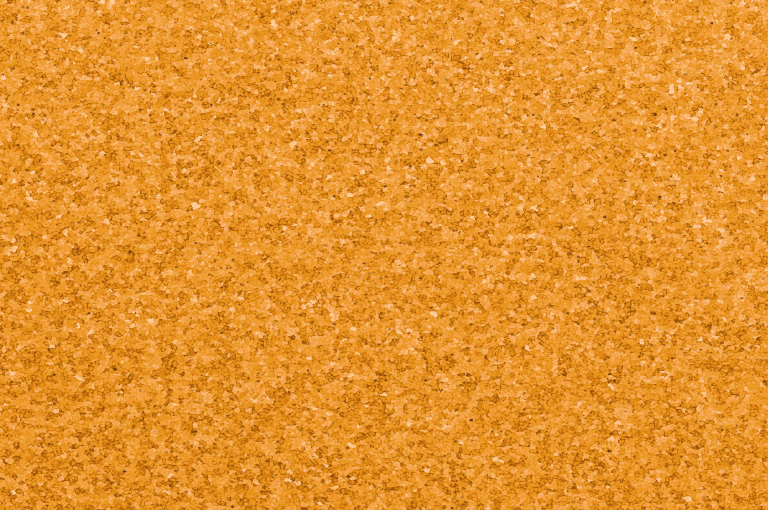
Give the GLSL for this texture, as a WebGL 2 fragment shader.

```glsl
#version 300 es
precision highp float;

uniform vec2 u_resolution;
out vec4 fragColor;

// Three independent random values per lattice cell and layer
vec3 hash3(vec2 cell, int layer) {
    uvec3 v = uvec3(ivec3(ivec2(cell) + 4096, layer));
    v = v * 1664525u + 1013904223u;
    v.x += v.y * v.z;
    v.y += v.z * v.x;
    v.z += v.x * v.y;
    v ^= v >> 16u;
    v.x += v.y * v.z;
    v.y += v.z * v.x;
    v.z += v.x * v.y;
    return vec3(v >> 8u) / 16777216.0;
}

float cornerSlope(vec2 cell, vec2 offset) {
    float angle = 6.2832 * hash3(cell, 7).x;
    return dot(vec2(cos(angle), sin(angle)), offset);
}

float gradientNoise(vec2 p) {
    vec2 i = floor(p), f = p - i;
    vec2 w = f * f * f * (f * (f * 6.0 - 15.0) + 10.0);
    vec2 e = vec2(1.0, 0.0);
    float low = mix(cornerSlope(i, f), cornerSlope(i + e, f - e), w.x);
    float high = mix(cornerSlope(i + e.yx, f - e.yx), cornerSlope(i + 1.0, f - 1.0), w.x);
    return mix(low, high, w.y);
}

// Cork colours, placed by their cumulative share of the surface
vec3 corkColor(float tone) {
    vec3 c = mix(vec3(0.58, 0.31, 0.04), vec3(0.81, 0.47, 0.06), clamp((tone + 0.3) / 0.35, 0.0, 1.0));
    c = mix(c, vec3(0.91, 0.57, 0.09), clamp((tone - 0.05) / 0.20, 0.0, 1.0));
    c = mix(c, vec3(0.94, 0.62, 0.21), clamp((tone - 0.25) / 0.32, 0.0, 1.0));
    c = mix(c, vec3(0.96, 0.66, 0.33), clamp((tone - 0.57) / 0.22, 0.0, 1.0));
    c = mix(c, vec3(0.97, 0.70, 0.42), clamp((tone - 0.79) / 0.13, 0.0, 1.0));
    return mix(c, vec3(0.99, 0.80, 0.61), clamp((tone - 0.92) / 0.20, 0.0, 1.0));
}

// x: tone of the nearest chip, y: gap to its neighbour, z: seam depth
vec3 chips(vec2 p) {
    vec2 base = floor(p);
    float nearest = 9.0, second = 9.0;
    vec2 owner = base;
    for (int y = -1; y <= 1; y++) {
        for (int x = -1; x <= 1; x++) {
            vec2 cell = base + vec2(x, y);
            vec3 rnd = hash3(cell, 1);
            vec2 d = p - cell - rnd.xy;
            float angle = 6.2832 * rnd.z;
            d = mat2(cos(angle), sin(angle), -sin(angle), cos(angle)) * d;
            float dist = length(d * vec2(0.78, 1.25)) - 0.4 * fract(rnd.z * 17.0);
            if (dist < nearest) {
                second = nearest;
                nearest = dist;
                owner = cell;
            } else {
                second = min(second, dist);
            }
        }
    }
    vec3 look = hash3(owner, 2);
    float pale = 0.4 * step(0.95, look.y);
    return vec3(look.x + pale, second - nearest, look.z);
}

// Coverage of sparse, ragged bark specks
float specks(vec2 p) {
    vec2 cell = floor(p);
    vec3 place = hash3(cell, 3);
    vec3 kind = hash3(cell, 4);
    vec2 d = p - cell - 0.35 - 0.3 * place.xy;
    float radius = mix(0.12, 0.30, kind.z * kind.z);
    float reach = length(d * vec2(0.85, 1.15)) + 0.25 * gradientNoise(p * 2.7);
    float cover = 1.0 - smoothstep(radius - 0.1, radius + 0.1, reach);
    return cover * step(kind.x, 0.07) * mix(0.2, 0.9, place.z * place.z);
}

vec3 cork(vec2 uv) {
    vec2 p = uv * vec2(98.0, 126.0);
    p += 0.5 * vec2(gradientNoise(p * 1.4), gradientNoise(p * 1.4 + 37.0));
    vec3 chip = chips(p);

    // Chip tone with fine mottling, faint patches and uneven light
    float tone = 0.14 + chip.x * 0.76;
    tone += 0.5 * gradientNoise(uv * vec2(200.0, 235.0));
    tone += 0.05 * gradientNoise(uv * 16.0 + 11.0);
    tone += 0.15 * (uv.y - 0.5) + 0.03 * (uv.x - 0.75);
    tone -= 0.06 * smoothstep(0.5, 1.1, length((uv - vec2(0.85, 0.62)) * vec2(0.8, 1.0)));

    // Shaded seams between chips
    float seam = 1.0 - smoothstep(0.0, 0.32, chip.y);
    tone -= 0.65 * seam * chip.z;

    return mix(corkColor(tone), vec3(0.36, 0.18, 0.03), specks(uv * 100.0 + 5.0));
}

void main() {
    // Four samples per pixel smooth the chip edges
    vec3 color = vec3(0.0);
    for (int i = 0; i < 4; i++) {
        vec2 offset = vec2(i % 2, i / 2) * 0.5 - 0.25;
        color += cork((gl_FragCoord.xy + offset) / u_resolution.y);
    }
    fragColor = vec4(color / 4.0, 1.0);
}
```
